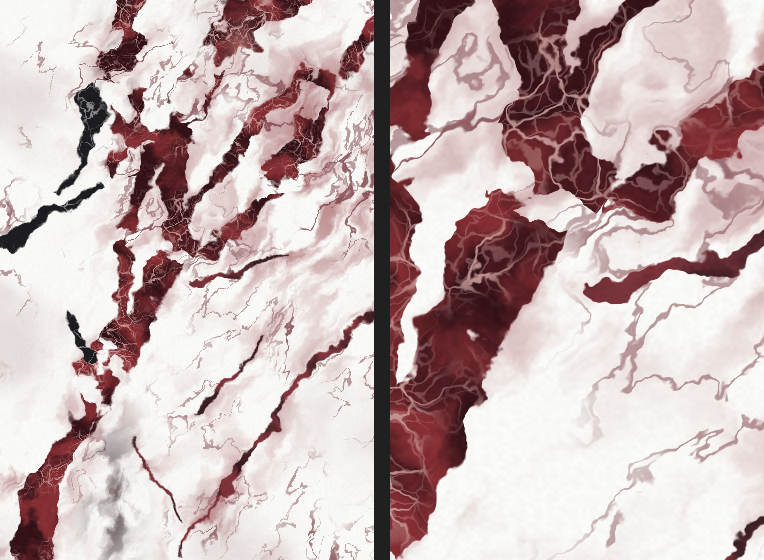
Left, the full canvas; right, a detail of the centre.
A WebGL 1 fragment shader for this texture:

```glsl
precision highp float;
// White marble with crackled burgundy veins, black seams and blush hairlines.
uniform vec2 u_resolution;

float hash(vec2 p) {
  return fract(sin(dot(p, vec2(127.1, 311.7))) * 43758.5453);
}

float noise(vec2 p) {
  vec2 i = floor(p), f = fract(p);
  f = f * f * (3.0 - 2.0 * f);
  return mix(mix(hash(i), hash(i + vec2(1, 0)), f.x),
             mix(hash(i + vec2(0, 1)), hash(i + vec2(1, 1)), f.x), f.y);
}

float fbm(vec2 p) {
  float sum = 0.0, amp = 0.516;
  for (int i = 0; i < 5; i++) {
    sum += amp * noise(p);
    p = mat2(1.6, 1.2, -1.2, 1.6) * p + 7.3;
    amp *= 0.5;
  }
  return sum;
}

// Gap between the two nearest cell centres: zero along the cracks.
float cracks(vec2 p) {
  vec2 cell = floor(p);
  float near = 9.0, second = 9.0;
  for (int y = -1; y <= 1; y++) {
    for (int x = -1; x <= 1; x++) {
      vec2 c = cell + vec2(x, y);
      float d = length(c + vec2(hash(c), hash(c + 41.3)) - p);
      second = min(second, max(near, d));
      near = min(near, d);
    }
  }
  return second - near;
}

// Signed distance to a tapering vein of half widths w.x to w.y.
float vein(vec2 p, vec2 a, vec2 b, vec2 w) {
  float h = clamp(dot(p - a, b - a) / dot(b - a, b - a), 0.0, 1.0);
  return length(p - mix(a, b, h)) - mix(w.x, w.y, h) * (0.35 + 1.3 * noise(p * 28.0));
}

float blob(vec2 p, vec2 c, vec2 r) {
  vec2 d = (p - c) / r;
  return exp(-dot(d, d));
}

// Thin line along a noise contour.
float hairline(vec2 p, float width) {
  return 1.0 - smoothstep(width * 0.3, width, abs(fbm(p) - 0.5));
}

void main() {
  vec2 p = gl_FragCoord.xy / u_resolution.y;
  float aa = 1.2 / u_resolution.y;
  vec2 q = p + 0.075 * (vec2(fbm(p * 7.0), fbm(p * 7.0 + 31.0)) - 0.5)
             + 0.034 * (vec2(fbm(p * 34.0), fbm(p * 34.0 + 17.0)) - 0.5);
  vec2 streak = vec2(dot(q, vec2(0.8, -0.6)), 0.45 * dot(q, vec2(0.6, 0.8)));

  // Main trunk and its branches
  float red = vein(q, vec2(0.02, 0.01), vec2(0.18, 0.33), vec2(0.042, 0.026));
  red = min(red, vein(q, vec2(0.18, 0.33), vec2(0.33, 0.55), vec2(0.032, 0.025)));
  red = min(red, vein(q, vec2(0.235, 0.42), vec2(0.245, 0.70), vec2(0.010, 0.016)));
  red = min(red, vein(q, vec2(0.32, 0.54), vec2(0.30, 0.72), vec2(0.021, 0.019)));
  red = min(red, vein(q, vec2(0.21, 0.73), vec2(0.31, 0.75), vec2(0.034, 0.026)));
  red = min(red, vein(q, vec2(0.29, 0.73), vec2(0.49, 1.03), vec2(0.018, 0.043)));
  red = min(red, vein(q, vec2(0.23, 0.74), vec2(0.22, 1.03), vec2(0.024, 0.026)));
  red = min(red, vein(q, vec2(0.33, 0.61), vec2(0.53, 0.86), vec2(0.014, 0.015)));
  red = min(red, vein(q, vec2(0.36, 0.55), vec2(0.50, 0.67), vec2(0.006, 0.024)));
  red = min(red, vein(q, vec2(0.49, 0.68), vec2(0.56, 0.85), vec2(0.027, 0.016)));
  red = min(red, vein(q, vec2(0.60, 0.86), vec2(0.68, 0.97), vec2(0.014, 0.016)));
  // White clasts enclosed in the red
  red = max(red, 0.12 * (fbm(q * 15.0 + 3.0) - 0.65));
  // Slender veins
  float thin = vein(q, vec2(0.39, 0.12), vec2(0.50, 0.25), vec2(0.012, 0.007));
  thin = min(thin, vein(q, vec2(0.50, 0.25), vec2(0.68, 0.46), vec2(0.007, 0.003)));
  thin = min(thin, vein(q, vec2(0.37, 0.28), vec2(0.47, 0.41), vec2(0.005, 0.002)));
  thin = min(thin, vein(q, vec2(0.245, 0.225), vec2(0.32, 0.07), vec2(0.002, 0.004)));
  thin = min(thin, vein(q, vec2(0.31, 0.01), vec2(0.40, 0.14), vec2(0.003, 0.004)));
  thin = min(thin, vein(q, vec2(0.36, 0.51), vec2(0.51, 0.56), vec2(0.006, 0.002)));
  // Black seams
  float black = vein(q, vec2(-0.01, 0.56), vec2(0.17, 0.67), vec2(0.017, 0.006));
  black = min(black, vein(q, vec2(0.10, 0.66), vec2(0.18, 0.82), vec2(0.005, 0.015)));
  black = min(black, vein(q, vec2(0.14, 0.45), vec2(0.17, 0.37), vec2(0.004, 0.010)));

  // Polished ground with faint clouds
  float cloud = fbm(p * 5.0 + 11.0), fine = fbm(streak * 38.0);
  vec3 color = mix(vec3(0.975, 0.975, 0.965), vec3(0.90, 0.87, 0.865),
                   smoothstep(0.46, 0.8, cloud));

  // Blush beside the veins and in loose patches, grey near the foot
  float busy = blob(p, vec2(0.60, 0.66), vec2(0.15, 0.19));
  float blush = 0.6 * exp(-28.0 * max(min(red, thin), 0.0)) + 0.8 * busy
              + blob(p, vec2(0.03, 0.16), vec2(0.08, 0.04))
              + 0.6 * blob(p, vec2(0.42, 0.04), vec2(0.06, 0.07));
  color = mix(color, vec3(0.67, 0.42, 0.43), 0.8 * smoothstep(0.42, 0.74, fine) * min(blush, 1.0));
  float ash = blob(p, vec2(0.20, 0.10), vec2(0.045, 0.12)) + blob(p, vec2(0.20, 0.87), vec2(0.03, 0.08));
  color = mix(color, vec3(0.40, 0.34, 0.35), ash * smoothstep(0.40, 0.68, fbm(streak * 30.0 + 9.0)));

  // Hairline fractures, denser towards the upper right
  float density = smoothstep(0.40, 0.62, fbm(p * 8.0 + 23.0) + 0.16 * (p.x + p.y - 0.8));
  float coarse = hairline(streak * 11.0 + 5.0, 0.014);
  float small = hairline(streak * 25.0 + 19.0, 0.022);
  color = mix(color, vec3(0.46, 0.22, 0.25), 0.75 * density * coarse);
  color = mix(color, vec3(0.55, 0.35, 0.37), 0.6 * density * small);

  // Mottled burgundy broken by pale crackle
  float tone = fbm(q * 24.0 + 13.0);
  vec3 burgundy = mix(vec3(0.20, 0.07, 0.09), vec3(0.52, 0.18, 0.20), smoothstep(0.32, 0.70, tone));
  burgundy = mix(burgundy, vec3(0.74, 0.42, 0.42),
                 0.75 * blob(p, vec2(0.43, 0.91), vec2(0.025, 0.05)));
  float crackle = 1.0 - smoothstep(0.02, 0.12, cracks(q * 42.0));
  float web = 1.0 - smoothstep(0.03, 0.17, cracks(q * 88.0));
  float broken = smoothstep(0.34, 0.64, fbm(p * 19.0 + 37.0));
  burgundy = mix(burgundy, vec3(0.82, 0.65, 0.64), broken * max(0.85 * crackle, 0.38 * web));
  color = mix(color, burgundy, 1.0 - smoothstep(-aa, aa, red));
  vec3 wine = mix(vec3(0.19, 0.08, 0.10), vec3(0.48, 0.17, 0.20), smoothstep(0.35, 0.65, tone));
  color = mix(color, wine, 0.95 * (1.0 - smoothstep(-aa, aa, thin)));
  vec3 coal = mix(vec3(0.11, 0.11, 0.13), vec3(0.70, 0.68, 0.68), 0.8 * crackle * broken);
  color = mix(color, coal, 1.0 - smoothstep(-aa, aa, black));

  // Fine stone grain
  color += 0.025 * (noise(p * 420.0) - 0.5);
  gl_FragColor = vec4(clamp(color, 0.0, 1.0), 1.0);
}
```
